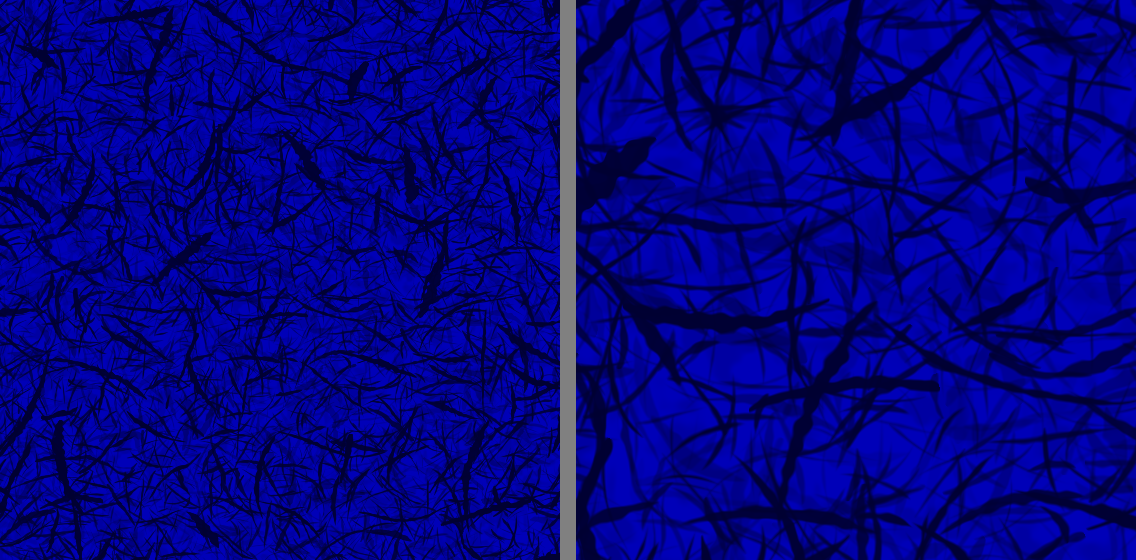
Left, the full canvas; right, a detail of the centre.
This texture is drawn by a Shadertoy shader. Its source:

```glsl
// Blue ground covered with scattered dark slivers, straws and translucent brush strokes
const vec3 LIGHT_BLUE = vec3(0.0, 0.0, 0.72);
const vec3 DARK_NAVY = vec3(0.0, 0.0, 0.195);
const float SOFTNESS = 0.0011;      // half width of a smoothed edge
const float RAGGEDNESS = 0.9;       // edge roughness relative to stroke width
const float WARP = 0.005;           // wobble of the stroke outlines
const float MOTTLE = 0.16;          // darkening of the ground patches
const float TAU = 6.2831853;

vec4 hash4(vec3 p) {
    vec4 q = fract(p.xyzx * vec4(0.1031, 0.1030, 0.0973, 0.1099));
    q += dot(q, q.wzxy + 33.33);
    return fract((q.xxyz + q.yzzw) * q.zywx);
}

float noise(vec2 p) {
    vec2 i = floor(p);
    vec2 f = fract(p);
    f = f * f * (3.0 - 2.0 * f);
    float a = hash4(vec3(i, 7.0)).x;
    float b = hash4(vec3(i + vec2(1, 0), 7.0)).x;
    float c = hash4(vec3(i + vec2(0, 1), 7.0)).x;
    float d = hash4(vec3(i + vec2(1, 1), 7.0)).x;
    return mix(mix(a, b, f.x), mix(c, d, f.x), f.y);
}

// Coverage of one bent, tapered sliver; p is relative to its centre
float sliver(vec2 p, float angle, float halfLength, float halfWidth,
             float bend, float taper, float rough) {
    float c = cos(angle);
    float s = sin(angle);
    p = vec2(c * p.x + s * p.y, c * p.y - s * p.x);
    float t = p.x / halfLength;
    if (abs(t) >= 1.0) return 0.0;
    p.y += bend * halfLength * (t * t - 0.4);
    float width = halfWidth * pow(1.0 - t * t, taper);
    width *= 1.0 + 0.35 * t * sign(bend);
    float d = abs(p.y) - width * (1.0 + RAGGEDNESS * rough);
    return smoothstep(SOFTNESS, -SOFTNESS, d) * smoothstep(0.0, SOFTNESS, width);
}

// Unpainted share left by one layer; size = half length and half width in cells
float strokes(vec2 uv, float cell, int count, vec2 size, vec2 opacity,
              float rough, float seed) {
    vec2 home = floor(uv / cell);
    float bare = 1.0;
    for (int y = -1; y <= 1; y++)
    for (int x = -1; x <= 1; x++)
    for (int k = 0; k < count; k++) {
        vec2 id = home + vec2(x, y);
        vec4 place = hash4(vec3(id + 50.0, seed + float(k)));
        vec4 form = hash4(vec3(id + 91.0, seed + float(k) + 40.0));
        vec2 p = uv - (id + place.xy) * cell;
        float halfLength = cell * size.x * mix(0.4, 1.0, place.w);
        if (dot(p, p) > halfLength * halfLength * 1.3) continue;
        float halfWidth = cell * size.y * mix(0.4, 1.7, form.x * form.x);
        float bend = (form.y - 0.5) * 0.55;
        float taper = mix(0.2, 1.1, form.z);
        float ink = sliver(p, place.z * TAU, halfLength, halfWidth, bend, taper, rough);
        bare *= 1.0 - ink * mix(opacity.x, opacity.y, form.w);
    }
    return bare;
}

void mainImage(out vec4 fragColor, in vec2 fragCoord) {
    vec2 uv = fragCoord / iResolution.y;

    // Wobble and roughness shared by all strokes
    vec2 wobble = vec2(noise(uv * 38.0), noise(uv * 38.0 + 70.0)) - 0.5;
    vec2 bent = uv + WARP * wobble;
    float rough = noise(uv * 150.0 + 20.0) - 0.5;

    // Mottled ground
    float patches = 0.6 * noise(bent * 45.0 + 9.0) + 0.4 * noise(bent * 130.0);
    float bare = 1.0 - MOTTLE * smoothstep(0.46, 0.72, patches);

    // Faint veils, fine straws, medium slivers, large shards
    bare *= strokes(bent, 0.060, 4, vec2(0.80, 0.060), vec2(0.06, 0.42), rough, 1.0);
    bare *= strokes(bent, 0.036, 5, vec2(0.90, 0.040), vec2(0.20, 1.00), rough, 11.0);
    bare *= strokes(bent, 0.070, 3, vec2(0.90, 0.041), vec2(0.80, 1.00), rough, 21.0);
    bare *= strokes(bent, 0.130, 1, vec2(0.80, 0.046), vec2(0.92, 1.00), rough, 31.0);

    fragColor = vec4(mix(DARK_NAVY, LIGHT_BLUE, bare), 1.0);
}
```
